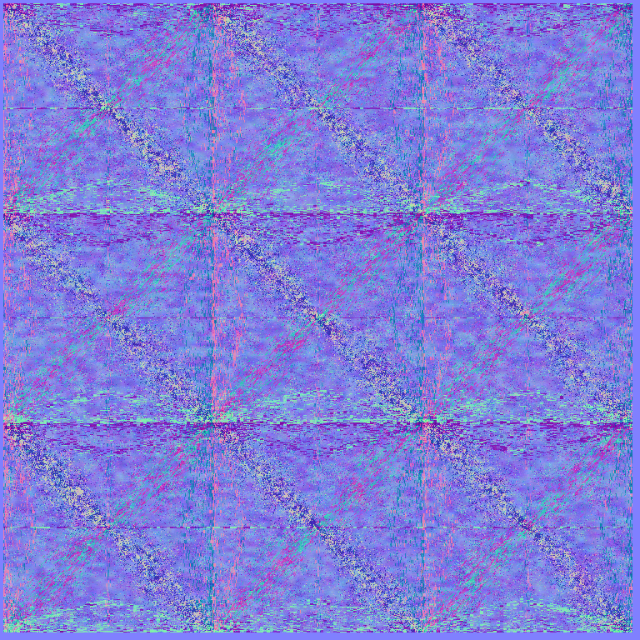
Write a Shadertoy shader that draws this texture map.

```glsl
// A speckled tangent-space normal map: three by three square tiles in a flat rim.
// Each tile scatters clumped grains along its edges, arcs, midlines and diagonals;
// the summed slopes become a shortened normal, which is packed into colour.

const float PI = 3.14159265;
const float GRAINS = 768.0;                  // grains across the canvas
const float TILES = 3.0;
const vec2 RIM_LOW = vec2(0.005, 0.0117);    // lower left corner of the tiling
const float TILING_SIZE = 0.983;

// Sine-free hash of a lattice point, in 0..1
float hash(vec2 p, float seed) {
    vec3 q = fract(p.xyx * vec3(0.1031, 0.1030, 0.0973) + seed * 0.137);
    q += dot(q, q.yzx + 33.33);
    return fract((q.x + q.y) * q.z);
}

// Smooth value noise, in 0..1
float noise(vec2 p, float seed) {
    vec2 i = floor(p);
    vec2 f = p - i;
    f *= f * (3.0 - 2.0 * f);
    vec2 e = vec2(1.0, 0.0);
    return mix(mix(hash(i, seed), hash(i + e, seed), f.x),
               mix(hash(i + e.yx, seed), hash(i + 1.0, seed), f.x), f.y);
}

float bell(float d, float width) {
    return exp(-d * d / (width * width));
}

// Signed slope of a sparse grain; bias is the share of positive signs.
// Neighbouring grains clump: they tend to share presence and sign.
float speckle(vec2 id, float seed, float density, float bias) {
    float clump = noise(id / 3.5, seed + 0.6);
    float present = step(hash(id, seed), density * (0.3 + 1.4 * abs(2.0 * clump - 1.0) + 0.3));
    float lean = mix(hash(id, seed + 1.3), clump, 0.5);
    float direction = lean < mix(0.2, 0.8, bias) ? 1.0 : -1.0;
    return present * direction * mix(0.6, 2.4, hash(id, seed + 2.7));
}

// Grain density beside an edge: a rough seam, a thin wash and a bowed arc
float edgeDensity(float along, float depth, float strength) {
    float bow = 0.15 * pow(1.0 - abs(2.0 * along - 1.0), 0.8);
    float arc = 0.40 * bell(depth - bow, 0.017);
    float wash = 0.16 * (1.0 - smoothstep(0.0, 0.18, depth));
    float seam = 0.50 * bell(depth, 0.022);
    return strength * (arc + wash + seam);
}

// Grain density around a diagonal: a core and fanned strands that pinch together
float diagonalDensity(float along, float across, float strength) {
    float lobe = abs(sin(2.0 * PI * along));
    float core = 0.50 * bell(across, 0.010 + 0.008 * lobe);
    float strands = 0.38 * bell(abs(across) - 0.042 * lobe, 0.013);
    float outer = 0.14 * bell(abs(across) - 0.095 * lobe, 0.018);
    float haze = 0.14 * bell(across, 0.03 + 0.08 * lobe);
    return strength * (core + strands + outer + haze);
}

// Dashed line about one grain thick
float dashLine(vec2 dashId, float seed, float offset, float density, float bias) {
    float line = 1.0 - step(0.0032, abs(offset));
    return line * speckle(dashId, seed, density, bias);
}

// Slopes that fan out around the nearest corner, turned across the radius
vec2 cornerFan(vec2 id, vec2 cell) {
    vec2 radius = cell - floor(cell + 0.5);
    float r = length(radius) + 0.001;
    vec2 tangent = vec2(-radius.y, radius.x) / r;
    return tangent * speckle(id, 61.0, 0.5 * exp(-r * 9.0), 0.5);
}

vec2 tileSlope(vec2 id, vec2 cell, vec2 tile) {
    float patches = noise((cell + tile) * 16.0, 3.0);
    float strength = mix(0.85, 1.15, hash(tile, 5.0)) * mix(0.5, 1.6, patches);
    vec2 rowDash = floor(id / vec2(4.0, 1.0));
    vec2 columnDash = floor(id / vec2(1.0, 4.0));
    vec2 risingDash = vec2(floor((id.x + id.y) / 5.0), id.x - id.y + 900.0);

    // Fine grain over gentle dents, quieter in some patches
    float roughness = mix(0.1, 0.45, patches);
    vec2 slope = roughness * (vec2(hash(id, 11.0), hash(rowDash, 12.0))
                            + vec2(hash(id, 13.0), hash(id, 14.0)) - 1.0);
    slope += vec2(0.35, 0.7) * (vec2(noise(id / 7.0, 8.0), noise(id / vec2(12.0, 6.0), 9.0)) - 0.5);
    slope.x += 0.5 * speckle(id, 15.0, 0.10 * patches, 0.5);
    slope.y += 0.6 * speckle(id, 19.0, 0.16 * patches, 0.45);

    // Edges and arcs lean towards the inside of the tile
    vec2 depth = 0.5 - abs(cell - 0.5);
    vec2 inward = mix(vec2(0.85), vec2(0.15), step(0.5, cell));
    slope.x += speckle(columnDash, 23.0, edgeDensity(cell.y, depth.x, 0.75 * strength), inward.x);
    slope.y += speckle(rowDash, 27.0, edgeDensity(cell.x, depth.y, strength), inward.y);

    // Crossing diagonals, each tilted square to its own run
    float falling = (cell.x + cell.y - 1.0) * 0.7071;
    float rising = (cell.x - cell.y) * 0.7071;
    slope += vec2(0.8) * speckle(id, 31.0,
        diagonalDensity(cell.x, falling, 1.1 * strength), 0.5);
    slope += vec2(0.6, -0.6) * speckle(risingDash, 37.0,
        diagonalDensity(cell.x, rising, strength), 0.5);

    // Midlines and seams
    float rowBias = mix(0.2, 0.6, hash(vec2(tile.y, 2.0), 41.0));
    slope.y += dashLine(rowDash, 43.0, cell.y - 0.5, 0.85, rowBias);
    slope.x += 0.6 * speckle(columnDash, 47.0, 0.35 * bell(cell.x - 0.5, 0.012), 0.5);
    slope.y += dashLine(rowDash, 53.0, depth.y - 0.003, 0.8, 0.45);
    slope.x += dashLine(columnDash, 57.0, depth.x - 0.003, 0.65, 0.5);
    return slope + cornerFan(id, cell);
}

// Packed normal of one grain; the rim outside the tiling stays flat
vec3 grainColor(vec2 id) {
    vec2 place = ((id + 0.5) / GRAINS - RIM_LOW) / TILING_SIZE;
    vec2 bounds = step(vec2(0.0), place) * step(place, vec2(1.0));
    float inside = bounds.x * bounds.y;
    vec2 scaled = place * TILES;
    vec2 slope = tileSlope(id, fract(scaled), floor(scaled)) * inside;

    // Detail below the grain size shortens the normal
    float blur = inside * mix(0.1, 0.8, noise(id / 3.0, 71.0)) * (1.0 + 0.5 * length(slope));
    vec3 normal = vec3(slope, 1.0) / sqrt(1.0 + blur + dot(slope, slope));
    return 0.5 + 0.5 * normal;
}

void mainImage(out vec4 fragColor, in vec2 fragCoord) {
    vec2 p = fragCoord / iResolution.xy * GRAINS - 0.5;
    vec2 id = floor(p);

    // Soften grain borders over the width of one pixel
    vec2 pixel = min(GRAINS / iResolution.xy, vec2(1.0));
    vec2 w = clamp((p - id - 0.5) / pixel + 0.5, 0.0, 1.0);
    vec3 low = mix(grainColor(id), grainColor(id + vec2(1.0, 0.0)), w.x);
    vec3 high = mix(grainColor(id + vec2(0.0, 1.0)), grainColor(id + 1.0), w.x);
    fragColor = vec4(mix(low, high, w.y), 1.0);
}
```
